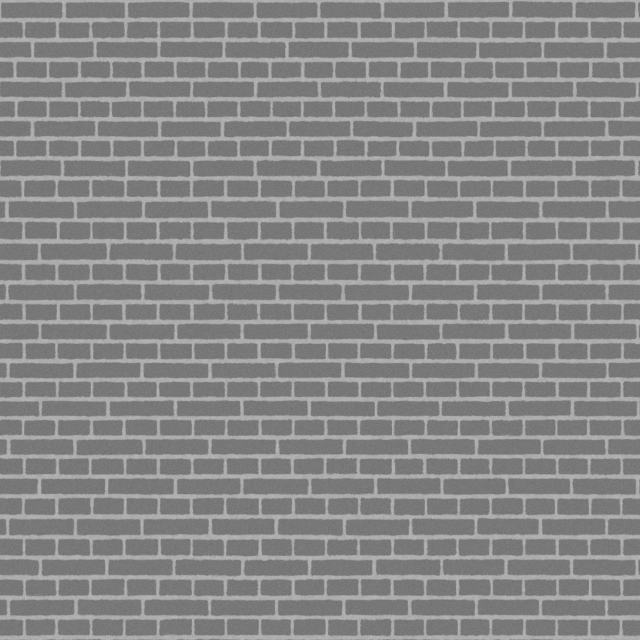
Reproduce this texture map procedurally as a WebGL 2 fragment shader.

```glsl
#version 300 es
precision highp float;
// Grey brick wall: 32 courses, stretchers and headers in alternate courses.
// Each brick is a rounded-box distance with jittered joints and noisy edges,
// laid from the right; lengths are in units of one course height.

uniform vec2 u_resolution;
out vec4 outColor;

#define COURSES 32.0
#define PITCH 3.325         // stretcher length with its joint
#define PITCH_SHORT 3.19    // the same in the upper courses
#define BED_HALF 0.119      // half thickness of a bed joint
#define PERP_HALF 0.085     // half thickness of an upright joint
#define HEADER_GAIN 0.005   // extra half size of headers, taken from stretchers
#define JITTER 0.05         // shift of the upright joints
#define SOFTNESS 0.04       // half width of the brick edge
#define WOBBLE 0.045        // waviness of the brick edges
#define GRAIN 0.042         // fine speckle of the surface
#define BRICK_GREY 0.469
#define MORTAR_GREY 0.674

float hash(vec2 p) {
    vec3 h = fract(vec3(p.xyx) * 0.1031);
    h += dot(h, h.yzx + 33.33);
    return fract((h.x + h.y) * h.z);
}

float valueNoise(vec2 p) {
    vec2 cell = floor(p), f = fract(p);
    f = f * f * (3.0 - 2.0 * f);
    float low = mix(hash(cell), hash(cell + vec2(1.0, 0.0)), f.x);
    float high = mix(hash(cell + vec2(0.0, 1.0)), hash(cell + 1.0), f.x);
    return mix(low, high, f.y);
}

// Slow drift of the courses down the wall
float courseDrift(float y) {
    float lower = min(y, 24.0);
    float wave = 3.3 * cos(6.2832 * (lower - 15.6) / 16.7) - 1.0;
    float swell = (y - 12.4) * 0.5;
    float drift = smoothstep(0.0, 16.7, lower) * wave + 2.0 * exp(-swell * swell);
    return (drift + 1.3 * smoothstep(24.5, 28.0, y)) / 24.0;
}

float roundedBox(vec2 p, vec2 halfSize, float radius) {
    vec2 q = abs(p) - halfSize + radius;
    return length(max(q, 0.0)) + min(max(q.x, q.y), 0.0) - radius;
}

// Position of upright joint n, counted leftwards from the anchor
float jointAt(float n, float course, float anchor, float pitch) {
    return anchor - n * pitch + (hash(vec2(n + 40.0, course + 7.0)) - 0.5) * 2.0 * JITTER;
}

// Signed distance to the brick at p; its id goes to brickId
float brickDistance(vec2 p, out vec2 brickId) {
    float course = floor(p.y);
    float header = mod(course, 2.0);
    float shift = 1.58 * mod(floor(course * 0.5), 2.0);
    float anchor = mix(31.88 - shift, 31.08, header);
    bool isShort = course < 9.0 && course != 1.0;
    float pitch = (isShort ? PITCH_SHORT : PITCH) * (1.0 - 0.5 * header);

    // Bricks of the long courses widen slightly to the left
    if (!isShort) p.x -= 0.19 * sin(3.1416 * p.x / COURSES);

    float n = floor((anchor - p.x) / pitch);
    brickId = vec2(n + 40.0, course);
    float right = jointAt(n, course, anchor, pitch);
    float left = jointAt(n + 1.0, course, anchor, pitch);

    // Uneven seat and tilt of each brick; headers a little fuller
    float lift = (hash(brickId + 11.3) - 0.5) * 0.024;
    float tilt = (hash(brickId + 23.7) - 0.5) * 0.016;
    vec2 local = vec2(p.x - 0.5 * (left + right), fract(p.y) - 0.5 - lift);
    local += vec2(-local.y, local.x) * tilt;
    vec2 halfSize = vec2(0.5 * (right - left) - PERP_HALF, 0.5 - BED_HALF);
    halfSize += (2.0 * header - 1.0) * HEADER_GAIN;
    return roundedBox(local, halfSize, 0.09);
}

void main() {
    vec2 uv = gl_FragCoord.xy / u_resolution;
    vec2 wall = vec2(uv.x, 1.0 - uv.y) * COURSES;
    float pixel = COURSES / min(u_resolution.x, u_resolution.y);

    // Bend the courses a little, then find the brick
    vec2 p = wall;
    p.y -= courseDrift(wall.y);
    p.y += (valueNoise(wall * vec2(0.35, 0.6) + 5.0) - 0.5) * 0.025;
    vec2 brickId;
    float d = brickDistance(p, brickId);

    // Wavy edges, with a few bricks crumbling
    float crumble = pow(hash(brickId + 51.1), 8.0);
    d += (valueNoise(wall * 3.1) - 0.5) * WOBBLE;
    d += (valueNoise(wall * 11.0) - 0.5) * mix(0.03, 0.07, crumble);

    // Mortar: mottled, darker beside the bricks
    float ridge = smoothstep(-0.02, 0.08, d);
    float mortar = mix(MORTAR_GREY - 0.075, MORTAR_GREY + 0.008, ridge);
    mortar += (valueNoise(wall * 6.0 + 17.0) - 0.5) * 0.035;

    // Brick: near-flat grey with a few pale crumbs and dark pits
    float brick = BRICK_GREY + (hash(brickId + 71.5) - 0.5) * 0.004;
    float speck = valueNoise(wall * 7.0 + 61.0);
    brick += 0.06 * smoothstep(0.94, 0.99, speck) * smoothstep(-0.2, -0.04, d);
    brick -= 0.06 * smoothstep(0.985, 1.0, valueNoise(wall * 6.0 + 83.0));

    float edge = max(SOFTNESS, 0.75 * pixel);
    float grey = mix(brick, mortar, smoothstep(-edge, edge, d));
    grey += (valueNoise(wall * 21.0 + 3.0) - 0.5) * GRAIN;
    outColor = vec4(vec3(grey), 1.0);
}
```
